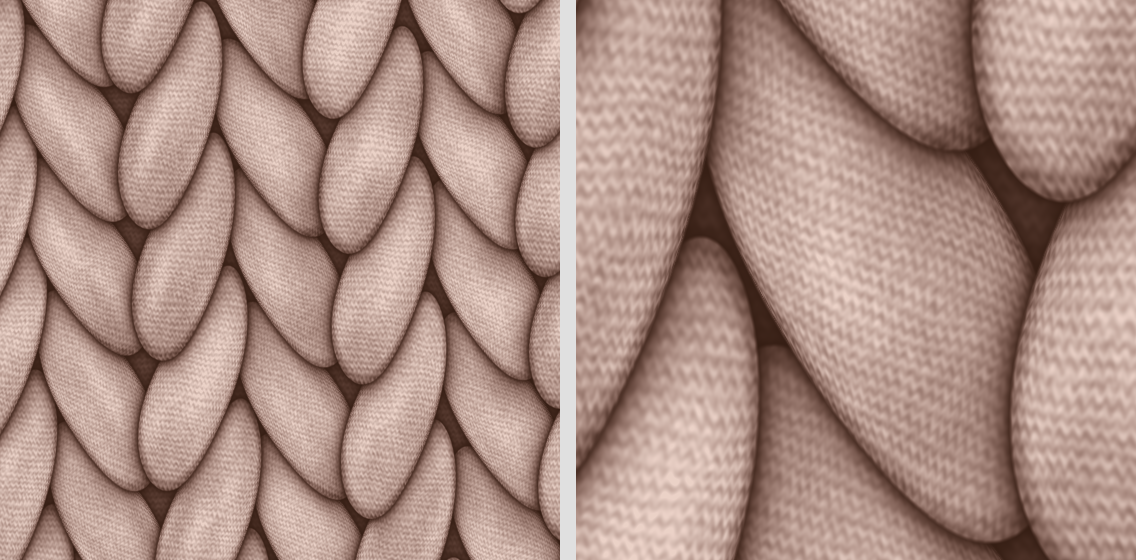
Left: the whole. Right: its middle third, enlarged.
Reproduce this texture procedurally as a Shadertoy shader.

```glsl
// Chunky knit: columns of plump V stitches in dusty pink jersey yarn.
// Each V is two tapered, S-bent ellipses; rows are layered from the bottom up,
// every leg shading what lies beneath it, and one tone ramp colours the result.

const float TAU = 6.2831853;
const vec3 DARK = vec3(0.20, 0.11, 0.07);
const vec3 LIGHT = vec3(0.84, 0.74, 0.70);
const vec3 MID_WARMTH = vec3(0.006, -0.024, -0.024);

const vec2 ROW_STEP = vec2(0.022, -0.2365);

// One half of the V: placement, shape and the look of its fabric
struct Leg {
    vec2 base, columnStep, radii;
    float angle, taper, ribs, ribTurn, gauge;
};
const Leg LEFT = Leg(vec2(0.132, 0.781), vec2(0.356, -0.022),
                     vec2(0.075, 0.194), -0.55, 0.10, 0.135, 0.85, 1.2);
const Leg RIGHT = Leg(vec2(0.308, 0.799), vec2(0.356, -0.046),
                      vec2(0.071, 0.208), 0.38, 0.18, 0.140, -0.22, 1.0);

float hash(vec2 p) {
    return fract(sin(dot(p, vec2(127.1, 311.7))) * 43758.5453);
}

float noise(vec2 p) {
    vec2 i = floor(p), f = fract(p);
    f = f * f * (3.0 - 2.0 * f);
    return mix(mix(hash(i), hash(i + vec2(1, 0)), f.x),
               mix(hash(i + vec2(0, 1)), hash(i + vec2(1, 1)), f.x), f.y);
}

// Approximate signed distance to an ellipse
float ellipse(vec2 p, vec2 radii) {
    float k = length(p / radii);
    return k * (k - 1.0) / max(length(p / (radii * radii)), 1e-4);
}

// Rotates p so that its y axis leans right by the given angle
vec2 lean(vec2 p, float angle) {
    float s = sin(angle), c = cos(angle);
    return vec2(c * p.x - s * p.y, s * p.x + c * p.y);
}

// Fine jersey: wavy rows broken into small loops, plus fibre grain
float jersey(vec2 q, float gauge, float seed) {
    vec2 g = gauge * q / vec2(0.0085, 0.0108);
    g += 0.9 * vec2(noise(q * 30.0 + seed), noise(q * 26.0 - seed));
    float rows = sin(TAU * g.y + 0.9 * sin(TAU * g.x));
    float loops = sin(TAU * (g.x + 0.5 * g.y));
    float grain = noise(q * 240.0 + seed) - 0.5;
    return 0.55 * rows + 0.27 * loops + 1.2 * grain;
}

// Tone of the rounded yarn surface at stitch coordinates q
float yarnTone(vec2 q, vec2 radii, Leg leg, float seed) {
    vec2 n = q / radii;
    float r = min(length(n), 1.0);
    float wrapped = asin(clamp(n.x, -1.0, 1.0)) * radii.x;
    float tone = 1.01 - 0.18 * r * r - 0.34 * smoothstep(0.87, 1.0, r);
    tone += 0.08 * n.y - 0.03 * n.x;
    // Soft folds along the yarn and a slight change from stitch to stitch
    tone += 0.24 * (noise(vec2(q.x * 34.0, q.y * 11.0) + seed) - 0.5);
    tone += 0.06 * (hash(vec2(seed, 4.0)) - 0.5);
    vec2 fabric = lean(vec2(wrapped, q.y), leg.ribTurn);
    return tone + leg.ribs * jersey(fabric, leg.gauge, seed);
}

// Lays one leg over the tone below: contact shadow first, then the yarn
float layLeg(float below, vec2 p, Leg leg, float turn, float seed, float blur) {
    vec2 q = lean(p, leg.angle + turn);
    if (length(q) > 0.34) return below;
    q.x += sign(leg.angle) * 2.3 * q.y * q.y * q.y;
    vec2 radii = leg.radii * vec2(1.0 - leg.taper * q.y / leg.radii.y, 1.0);
    float d = ellipse(q, radii);
    float gap = max(d, 0.0);
    float shadow = 0.72 * exp(-gap / 0.009) + 0.22 * exp(-gap / 0.028);
    float shaded = below * (1.0 - shadow);
    if (d > blur) return shaded;
    float yarn = yarnTone(q, radii, leg, seed);
    return mix(shaded, yarn, smoothstep(blur, -blur, d));
}

float knit(vec2 p, float blur) {
    // Shaded backing seen through the gaps
    float tone = 0.42 + 0.10 * jersey(p, 1.0, 3.0);
    for (int row = 4; row >= -2; row--) {
        // Within a row the right legs lie on top of the left ones
        for (int side = 0; side < 2; side++) {
            Leg leg = LEFT;
            if (side == 1) leg = RIGHT;
            for (int column = -1; column <= 2; column++) {
                vec2 id = vec2(column, row) + 17.0 * float(side);
                vec2 jitter = vec2(hash(id), hash(id + 5.3)) - 0.5;
                vec2 center = leg.base + float(column) * leg.columnStep
                            + float(row) * ROW_STEP + 0.010 * jitter;
                float turn = 0.06 * (hash(id + 9.1) - 0.5);
                float seed = 40.0 * hash(id + 2.7);
                tone = layLeg(tone, p - center, leg, turn, seed, blur);
            }
        }
    }
    return tone;
}

void mainImage(out vec4 fragColor, in vec2 fragCoord) {
    vec2 uv = fragCoord / iResolution.y;
    float blur = max(1.0 / iResolution.y, 0.0015);
    float tone = clamp(knit(uv, blur), -0.06, 1.13);
    vec3 color = mix(DARK, LIGHT, tone);
    color += MID_WARMTH * max(4.0 * tone * (1.0 - tone), 0.0);
    fragColor = vec4(color, 1.0);
}
```
